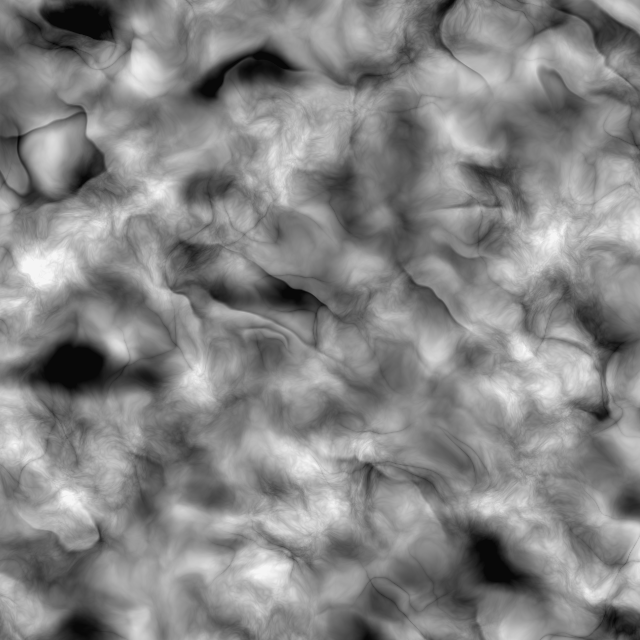
Write a three.js fragment shader that draws this texture.

```glsl
// Weathered grey rock relief: soft lumps, dark pits, slanted ledges and fine veins.
varying vec2 vUv;

const float BASE_TONE = 0.575;
const float SWELL_AMOUNT = 0.24;
const float LUMP_AMOUNT = 0.36;
const float GRAIN_AMOUNT = 0.27;
const float CRUMPLE_AMOUNT = 0.46;
const float PIT_DEPTH = 0.58;
const float LEDGE_DEPTH = 0.42;
const float VEIN_DEPTH = 0.13;
const vec2 SWELL_SCALE = vec2(4.0, 7.0);
const vec2 LUMP_SCALE = vec2(10.0, 11.0);
const vec2 GRAIN_SCALE = vec2(8.0, 19.0);
const vec2 PIT_SCALE = vec2(4.5, 8.5);
const float CRUMPLE_SCALE = 10.0;
const float CRUMPLE_MEAN = 0.37;
const vec2 SLANT = vec2(0.66, -0.75);   // run of the grain, down to the right
const int CRUMPLE_OCTAVES = 5;
const float TAU = 6.2831853;

float hash(vec2 cell) {
  vec3 h = fract(vec3(cell.xyx) * vec3(0.1031, 0.1030, 0.0973));
  h += dot(h, h.yzx + 33.33);
  return fract((h.x + h.y) * h.z);
}

float cornerSlope(vec2 cell, vec2 offset) {
  float angle = TAU * hash(cell);
  return dot(vec2(cos(angle), sin(angle)), offset);
}

// Gradient noise, about -0.7 to 0.7
float noise(vec2 p) {
  vec2 cell = floor(p);
  vec2 f = p - cell;
  vec2 blend = f * f * f * (f * (f * 6.0 - 15.0) + 10.0);
  vec2 e = vec2(1.0, 0.0);
  float low = mix(cornerSlope(cell, f), cornerSlope(cell + e, f - e), blend.x);
  float high = mix(cornerSlope(cell + e.yx, f - e.yx),
                   cornerSlope(cell + 1.0, f - 1.0), blend.x);
  return mix(low, high, blend.y);
}

vec2 warp(vec2 p, float scale, float amount) {
  return p + amount * vec2(noise(p * scale + 17.3), noise(p * scale + 61.7));
}

// Folded octaves: rounded bumps parted by dark creases
float crumple(vec2 p, float roughness) {
  mat2 turn = mat2(0.8, 0.6, -0.6, 0.8);
  float sum = 0.0;
  float weight = 1.0;
  for (int i = 0; i < CRUMPLE_OCTAVES; i++) {
    float n = noise(p);
    sum += weight * sqrt(n * n + 0.0012);
    weight *= roughness;
    p = turn * p * 2.03 + 9.7;
  }
  return sum;
}

// Shadow that starts sharply at a contour and fades to one side
float ledge(vec2 p) {
  float n = noise(p);
  return smoothstep(0.0, 0.05, n) * exp(-max(n, 0.0) / 0.11);
}

float vein(vec2 p) {
  return exp(-abs(noise(p)) / 0.025);
}

float patches(vec2 p, float low, float high) {
  return smoothstep(low, high, noise(p));
}

void main() {
  vec2 soft = warp(vUv + 3.0, 7.0, 0.03);
  vec2 rough = warp(warp(soft, 15.0, 0.022), 38.0, 0.008);
  vec2 slanted = vec2(dot(rough, SLANT), dot(rough, vec2(-SLANT.y, SLANT.x)));

  // Broad relief
  float tone = BASE_TONE;
  tone += SWELL_AMOUNT * noise(soft * SWELL_SCALE + 5.1);
  tone += LUMP_AMOUNT * noise(soft * LUMP_SCALE + 23.4);
  tone += GRAIN_AMOUNT * noise(slanted * GRAIN_SCALE + 41.9);

  // Fine relief, smoother in some patches
  float roughness = mix(0.42, 0.66, patches(soft * 5.0 + 71.2, -0.3, 0.3));
  float folds = crumple(rough * CRUMPLE_SCALE + 12.6, roughness);
  tone += CRUMPLE_AMOUNT * (folds - CRUMPLE_MEAN);

  // Pits and ledges
  tone -= PIT_DEPTH * patches(soft * PIT_SCALE + 87.5, 0.2, 0.58);
  float flatLedge = ledge(rough * vec2(3.5, 7.0) + 31.8);
  float slantLedge = ledge(slanted * vec2(4.0, 9.0) + 53.2);
  tone -= LEDGE_DEPTH * flatLedge * patches(soft * 5.0 + 95.1, 0.0, 0.4);
  tone -= LEDGE_DEPTH * slantLedge * patches(soft * 5.0 + 11.9, 0.0, 0.4);

  // Veins
  float veins = vein(slanted * vec2(5.0, 9.0) + 67.3) + vein(rough * 8.0 + 39.4);
  tone -= VEIN_DEPTH * veins * patches(soft * 6.0 + 47.7, -0.1, 0.35);

  gl_FragColor = vec4(vec3(clamp(tone, 0.03, 0.96)), 1.0);
}
```
